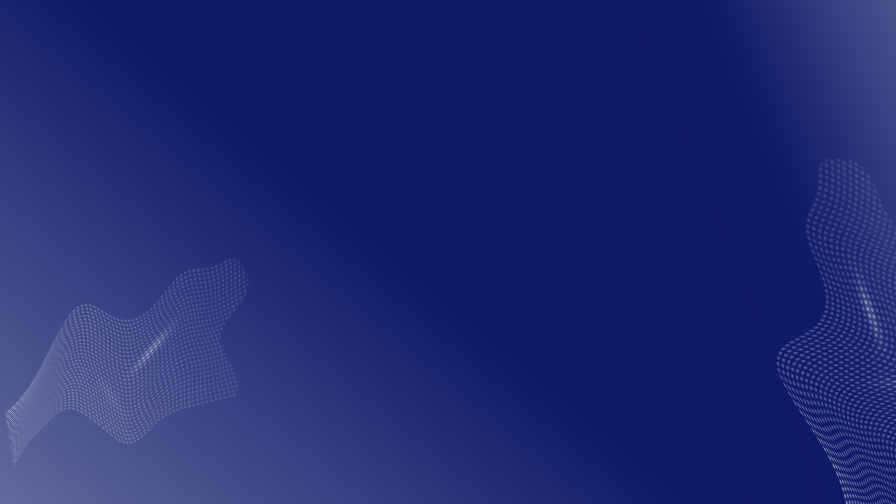
A WebGL 1 fragment shader for this background:

```glsl
precision highp float;
uniform vec2 u_resolution;

const vec3 NAVY = vec3(0.05, 0.093, 0.40);
const vec3 MIST = vec3(1.0);
const float COLUMNS = 128.0;
const float ROWS = 32.0;

float bump(float x, float center, float width) {
  float d = (x - center) / width;
  return exp(-d * d);
}

// Soft ramp that starts at a line and grows along its normal
float ramp(vec2 p, vec2 start, vec2 normal, float softness) {
  float d = dot(p - start, normalize(normal));
  return 0.5 * (d + sqrt(d * d + softness * softness));
}

float upperEdge(float x) {
  return 0.17 + 0.7 * x + 0.115 * bump(x, 0.153, 0.075) + 0.036 * bump(x, 0.36, 0.05);
}

float lowerEdge(float x) {
  return 0.10 + 0.24 * x + 0.055 * bump(x, 0.13, 0.06)
       - 0.045 * bump(x, 0.26, 0.05) - 0.055 * bump(x, 0.01, 0.03);
}

float rightEdge(float y) {
  return 0.465 + 0.022 * cos(31.4 * (y - 0.433)) + 0.1 * (y - 0.38);
}

float leftEdge(float y) {
  return 0.012 + 0.16 * max(0.171 - y, 0.0);
}

// Distance to the nearer of two sides, with a round corner between them
float roundCorner(float a, float b, float radius) {
  vec2 d = max(radius - vec2(a, b), 0.0);
  return min(max(a, radius), max(b, radius)) - length(d);
}

// Elongated glow where the mesh folds over itself
float streak(vec2 p, vec2 center, float angle, vec2 size) {
  vec2 d = p - center;
  float c = cos(angle), s = sin(angle);
  vec2 q = vec2(c * d.x + s * d.y, c * d.y - s * d.x) / size;
  return exp(-dot(q, q));
}

// Rippled sheet of dots; pixel is the local pixel size, drop lowers the hem
float dotMesh(vec2 p, float pixel, float drop) {
  float top = upperEdge(p.x);
  float bottom = lowerEdge(p.x) - drop;
  float height = max(top - bottom, 0.01);
  float across = clamp((p.y - bottom) / height, 0.0, 1.0);

  float corner = roundCorner(top - p.y, rightEdge(p.y) - p.x, 0.025);
  float border = min(corner, min(p.y - bottom, p.x - leftEdge(p.y)));
  float inside = smoothstep(-pixel, pixel, border);

  // Columns lean to the right and sway; rows follow both edges
  float column = p.x - 0.05 * (1.0 - across)
               + 0.004 * sin(7.0 * across + 22.0 * p.x)
               + 0.002 * sin(13.0 * across - 30.0 * p.x);
  vec2 cell = fract(vec2(column * COLUMNS, across * ROWS)) - 0.5;
  float dots = 1.0 - smoothstep(0.08, 0.48, length(cell));

  // Crowded rows blend to their mean tone
  float slope = (upperEdge(p.x + 0.005) - top) / 0.005;
  float crowding = pixel * ROWS * length(vec2(1.0, slope)) / height;
  dots = mix(dots, 0.28, smoothstep(0.5, 1.1, crowding));

  float fold = streak(p, vec2(0.30, 0.305), 0.86, vec2(0.05, 0.007))
             + 0.3 * streak(p, vec2(0.22, 0.213), -1.03, vec2(0.035, 0.008));
  float rim = exp(-max(top - p.y, 0.0) / 0.022) * (1.0 - smoothstep(0.05, 0.15, p.x));
  float fade = mix(0.25, 0.12, smoothstep(0.15, 0.46, p.x));
  float sheen = 0.012 + 0.06 * rim + 0.17 * fold;
  return inside * (dots * (fade + 0.25 * rim + 0.2 * fold) + sheen);
}

// Maps the canvas to the space of a turned and enlarged mesh
vec2 place(vec2 p, vec2 anchor, vec2 pivot, float angle, float scale) {
  vec2 d = (p - anchor) / scale;
  float c = cos(angle), s = sin(angle);
  return pivot + vec2(c * d.x + s * d.y, c * d.y - s * d.x);
}

void main() {
  vec2 p = gl_FragCoord.xy / u_resolution.y;
  float pixel = 1.0 / u_resolution.y;

  // Corner glows
  float haze = 0.4 * ramp(p, vec2(1.39, 0.0), vec2(-1.0, -1.2), 0.035)
             + 0.76 * ramp(p, vec2(1.41, 1.0), vec2(0.92, 0.39), 0.05);
  vec3 color = mix(NAVY, MIST, clamp(haze, 0.0, 1.0));

  // Two copies of the mesh
  float scale = 1.25;
  vec2 turned = place(p, vec2(1.653, 0.394), vec2(0.278, 0.359), 1.047, scale);
  float mesh = dotMesh(p, pixel, 0.0) + dotMesh(turned, pixel / scale, 0.07);
  color = mix(color, MIST, clamp(mesh, 0.0, 0.8));

  gl_FragColor = vec4(color, 1.0);
}
```
